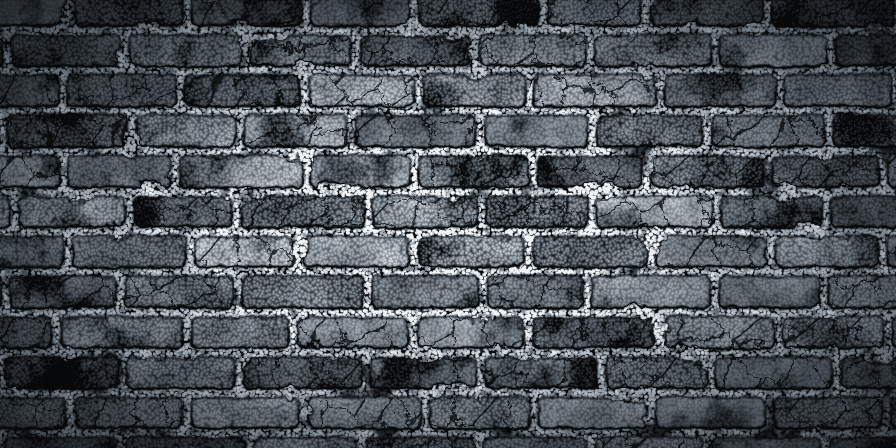
A WebGL 1 fragment shader for this texture:

```glsl
precision highp float;
// Weathered brick wall in running bond: rounded-box bricks with jittered joints,
// rough pale mortar, dark gaps, soot and cracks, all under a strong vignette.
// Cellular noise gives grit and cracks; layered sines give warping and stains.

uniform vec2 u_resolution;

#define COURSES 11.13        // brick rows per canvas height
#define COURSE_SHIFT 0.243   // part of the top row cut off by the canvas
#define BRICKS 3.8           // bricks per canvas height, measured along x
#define JOINT_JITTER 0.14    // random shift of upright joints, in bricks
#define HALF_JOINT 0.0095    // half the mortar width
#define CORNER 0.013         // brick corner radius
#define GAP_WIDTH 0.0036     // dark crevice around each brick
#define GRIT_SCALE 135.0
#define CRACK_SCALE 13.0
#define SOOT 0.30
#define EXPOSURE 1.28
#define VIGNETTE 0.72

float hash(vec2 p) {
  return fract(sin(dot(p, vec2(127.1, 311.7))) * 43758.55);
}

// Layered, rotated sines: smooth stains in about -1..1
float waves(vec2 p) {
  float sum = 0.0, amp = 0.55;
  for (int i = 0; i < 5; i++) {
    sum += amp * sin(p.x + 1.3 * sin(1.1 * p.y)) * cos(p.y + 1.3 * sin(p.x));
    p = mat2(1.6, 1.2, -1.2, 1.6) * p + 3.1;
    amp *= 0.6;
  }
  return sum;
}

// Cellular noise: distances to the nearest and second nearest point
vec2 cells(vec2 p) {
  vec2 cell = floor(p), f = p - cell, near = vec2(4.0);
  for (int j = -1; j <= 1; j++)
    for (int i = -1; i <= 1; i++) {
      vec2 o = vec2(float(i), float(j));
      vec2 point = o + vec2(hash(cell + o), hash(cell + o + 57.3));
      float dist = length(point - f);
      near = dist < near.x ? vec2(dist, near.x) : vec2(near.x, min(near.y, dist));
    }
  return near;
}

float joint(float i, float row) {
  return i + JOINT_JITTER * (hash(vec2(i, row) + 9.7) - 0.5);
}

// Signed distance to the brick around p; also its id and the local position
float brickDistance(vec2 p, out vec2 id, out vec2 local) {
  float depth = (1.0 - p.y) * COURSES + COURSE_SHIFT;
  float row = floor(depth);
  float u = p.x * BRICKS - 0.55 + 0.5 * mod(row, 2.0);
  float i = floor(u);
  i += step(joint(i + 1.0, row), u) - step(u, joint(i, row));
  float left = joint(i, row), right = joint(i + 1.0, row);
  id = vec2(i, row);
  local = vec2((u - 0.5 * (left + right)) / BRICKS, (row + 0.5 - depth) / COURSES);
  vec2 halfSize = 0.5 * vec2((right - left) / BRICKS, 1.0 / COURSES)
                - HALF_JOINT - 0.003 * hash(id + 3.3);
  vec2 e = abs(local) - halfSize + CORNER;
  return length(max(e, 0.0)) + min(max(e.x, e.y), 0.0) - CORNER;
}

void main() {
  vec2 p = gl_FragCoord.xy / u_resolution.y;
  float pixel = 1.0 / u_resolution.y;
  float grit = cells(p * GRIT_SCALE).x;
  float lumps = cells(p * 55.0).x;

  // Brick outline, bent and crumbled
  vec2 id, local;
  vec2 bent = p + 0.0032 * vec2(waves(p * 17.0), waves(p * 15.0 + 40.0));
  float d = brickDistance(bent, id, local);
  d += 0.0022 * waves(p * 85.0) + 0.005 * (lumps - 0.45);
  d += 0.014 * smoothstep(0.4, 0.9, waves(p * 16.0 + 71.0));

  // Brick face: own tone, stains, soot, grit and cracks
  float seed = hash(id);
  vec2 s = p + 7.0 * vec2(seed, hash(id + 21.0));
  float face = mix(0.27, 0.60, seed) + 0.13 * waves(s * 22.0);
  face -= SOOT * smoothstep(0.1, 0.75, waves(s * 9.0 + 5.0));
  face += (0.25 + 0.25 * hash(id + 5.0)) * (0.45 - grit);
  vec2 split = cells(s * CRACK_SCALE + 0.25 * waves(s * 40.0));
  float crack = 1.0 - smoothstep(0.015, 0.07, split.y - split.x);
  face *= 1.0 - 0.75 * crack * step(0.5, hash(id + 13.0));

  // Mortar: pale crumbs with dark pits and hollows
  float mortar = 0.86 + 0.2 * waves(p * 38.0);
  mortar -= 0.75 * smoothstep(0.35, 0.85, grit) + 0.35 * smoothstep(0.4, 0.8, lumps);
  mortar *= 1.0 - 0.75 * smoothstep(0.3, 0.8, waves(p * 11.0 + 23.0));

  // Crevice between them, deepest below the brick
  float tone = mix(face, mortar, smoothstep(-pixel, pixel, d - 0.001));
  float crevice = exp(-pow((d - 0.0008) / GAP_WIDTH, 2.0));
  tone *= 1.0 - crevice * mix(0.95, 0.6, smoothstep(-0.03, 0.03, local.y));

  // Vignette, contrast and cold tint
  vec2 v = 2.0 * gl_FragCoord.xy / u_resolution - 1.0;
  tone = max(tone, 0.03) * EXPOSURE * exp(-VIGNETTE * dot(v, v));
  tone = clamp(tone, 0.03, 0.95);
  vec3 color = vec3(tone) + 0.13 * tone * (1.0 - tone) * vec3(-1.0, 0.0, 1.0);
  gl_FragColor = vec4(color, 1.0);
}
```
